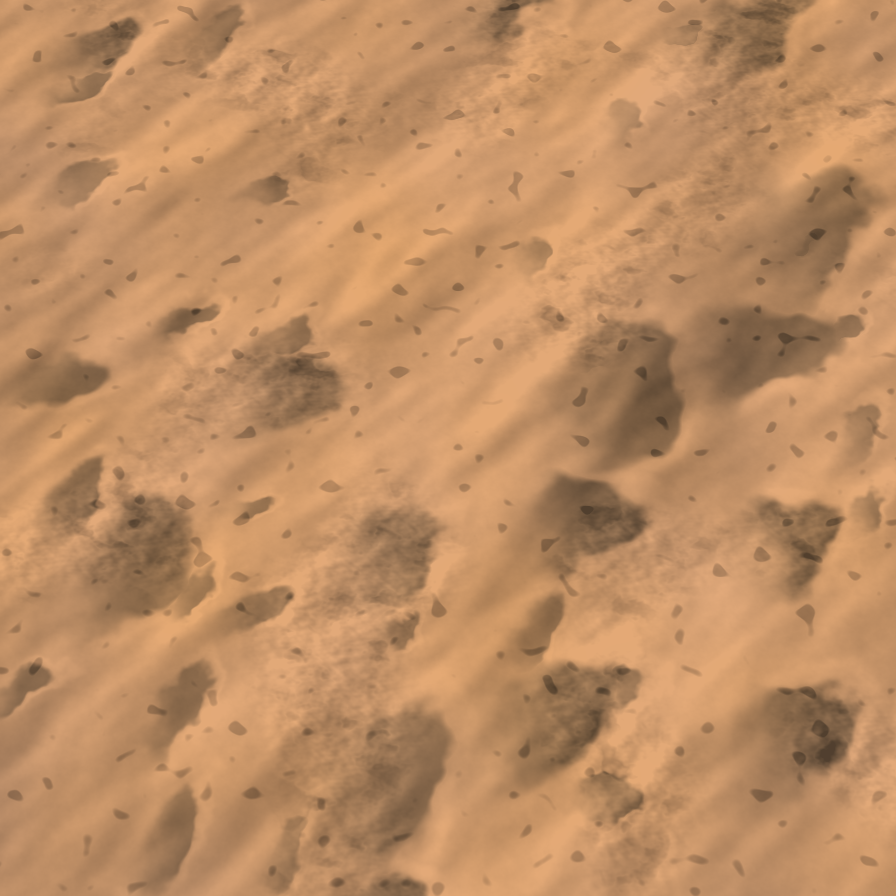
This texture is drawn by a WebGL 1 fragment shader. Its source:

```glsl
precision highp float;
uniform vec2 u_resolution;

// Wind-worn sand seen at a slant: diagonal ridges, shaded hollows and crumbs.
// Gradient noise gives a relief lit from the right; jittered cells scatter
// soft elliptical hollows, and thresholded noise adds pits and specks.

const vec3 SAND_HUE = vec3(1.0, 0.745, 0.525);
const vec2 LIGHT = vec2(0.92, -0.39);
const float RIDGE_ANGLE = 0.82;

vec2 hash2(vec2 p) {
  vec3 q = fract(p.xyx * vec3(0.1031, 0.1030, 0.0973));
  q += dot(q, q.yzx + 33.33);
  return fract((q.xx + q.yz) * q.zy);
}

// Coordinates along and across a direction
vec2 alignTo(vec2 p, float angle) {
  float c = cos(angle), s = sin(angle);
  return vec2(c * p.x + s * p.y, c * p.y - s * p.x);
}

float cornerSlope(vec2 cell, vec2 corner, vec2 f) {
  return dot(hash2(cell + corner) * 2.0 - 1.0, f - corner);
}

float gradientNoise(vec2 p) {
  vec2 i = floor(p), f = p - i;
  vec2 u = f * f * f * (f * (f * 6.0 - 15.0) + 10.0);
  float low = mix(cornerSlope(i, vec2(0.0), f), cornerSlope(i, vec2(1.0, 0.0), f), u.x);
  float high = mix(cornerSlope(i, vec2(0.0, 1.0), f), cornerSlope(i, vec2(1.0), f), u.x);
  return 1.4 * mix(low, high, u.y);
}

float fbm(vec2 p, float gain) {
  float sum = 0.0, amplitude = 1.0;
  for (int i = 0; i < 4; i++) {
    sum += amplitude * gradientNoise(p);
    p = alignTo(p, 0.5) * 2.03 + 17.3;
    amplitude *= gain;
  }
  return sum;
}

float ridgeHeight(vec2 p) {
  return fbm(alignTo(p, RIDGE_ANGLE) * vec2(1.7, 4.4) + 31.0, 0.48);
}

// x: shadow inside the hollows, y: bright rim on their right-hand side
vec2 hollows(vec2 p, float cellSize, float chance, float slimness, float seed) {
  vec2 g = p / cellSize + seed;
  vec2 warp = vec2(fbm(g * 1.9, 0.5), fbm(g * 1.9 + 47.0, 0.5));
  vec2 home = floor(g), result = vec2(0.0);
  g += 0.17 * warp;
  for (int y = -1; y <= 1; y++) {
    for (int x = -1; x <= 1; x++) {
      vec2 cell = home + vec2(float(x), float(y));
      vec2 place = hash2(cell + 5.0), kind = hash2(cell + 71.0);
      vec2 d = g - cell - 0.2 - 0.6 * place;
      float size = mix(0.19, 0.36, kind.y);
      float angle = RIDGE_ANGLE + 0.8 * (place.x - 0.5);
      float r = length(alignTo(d, angle) / (size * vec2(1.4, slimness)));
      float side = d.x / size;
      float soft = mix(0.5, 0.13, smoothstep(-0.7, 0.6, side));
      float inside = 1.0 - smoothstep(1.0 - soft, 1.0 + soft, r);
      float shade = inside * mix(0.25, 1.0, smoothstep(-0.9, 0.4, side));
      float ring = (r - 1.3) / 0.2;
      float rim = exp(-ring * ring) * smoothstep(-0.1, 0.8, side);
      float present = step(kind.x, chance) * mix(0.65, 1.0, place.y);
      result = max(result, present * vec2(shade, rim));
    }
  }
  return result;
}

void main() {
  vec2 uv = gl_FragCoord.xy / u_resolution.y;

  // Slanted ground: features shrink and flatten towards the top
  vec2 ground = vec2((uv.x - 0.5) * (1.0 + 0.25 * uv.y), uv.y * (1.0 + 0.4 * uv.y));

  // Broad tone and lit ridges
  float broad = fbm(alignTo(ground, RIDGE_ANGLE) * vec2(2.0, 3.6) + 9.0, 0.5);
  float relief = ridgeHeight(ground) - ridgeHeight(ground + LIGHT * 0.022);
  float tone = 0.79 + 0.055 * broad + 0.38 * relief;

  // Large hollows, then slim small ones
  vec2 large = hollows(ground, 0.29, 0.68, 0.8, 13.0);
  vec2 small = hollows(ground, 0.14, 0.36, 0.55, 57.0);
  float shadow = max(large.x, 0.85 * small.x);
  tone -= 0.27 * shadow;
  tone += 0.06 * max(large.y, small.y) * (1.0 - shadow);

  // Crumbly patches, with pits and lit grains
  float rough = smoothstep(0.0, 0.4, gradientNoise(ground * 3.7 + 83.0) + 0.25 * large.x);
  vec2 crumbPoint = ground * vec2(19.0, 23.0) + 3.0;
  float crumb = fbm(crumbPoint, 0.55);
  float crumbLight = crumb - fbm(crumbPoint + LIGHT * 0.16, 0.55);
  tone += rough * (0.17 * crumbLight - 0.15 * smoothstep(0.18, 0.6, crumb));

  // Sparse dark specks and fine grain
  tone -= 0.16 * smoothstep(0.4, 0.58, gradientNoise(ground * 38.0 + 120.0));
  tone += 0.016 * fbm(ground * 70.0, 0.6);
  tone = clamp(tone, 0.33, 0.89);

  // Warmer and paler drifts of sand
  float warmth = 0.5 * broad + gradientNoise(ground * 5.0 + 200.0);
  vec3 color = tone * SAND_HUE * (1.0 + warmth * vec3(0.015, 0.0, -0.06));
  color += shadow * vec3(-0.012, 0.003, 0.006);
  gl_FragColor = vec4(color, 1.0);
}
```
